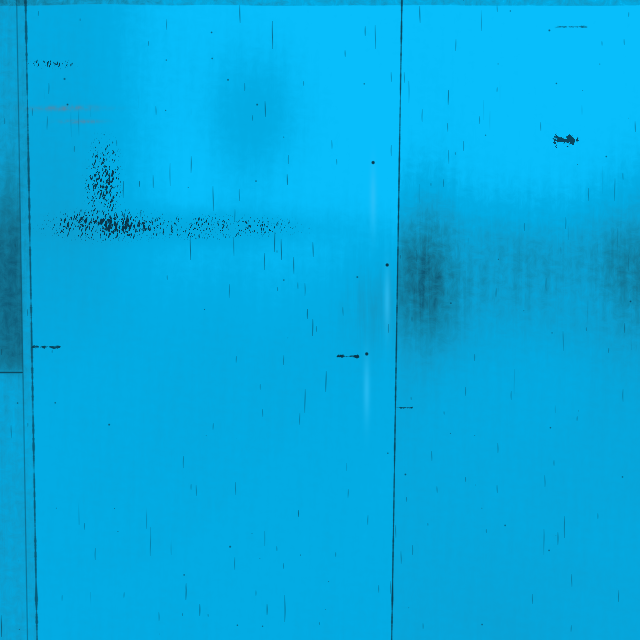
Reproduce this texture procedurally as a Shadertoy shader.

```glsl
vec2 hash2(vec2 p) {
    return fract(sin(vec2(dot(p, vec2(127.1, 311.7)), dot(p, vec2(269.5, 183.3)))) * 43758.55);
}

// Layered, rotated sines, roughly -1 to 1
float waves(vec2 p) {
    float sum = 0.0, amp = 0.6;
    for (int i = 0; i < 5; i++) {
        p = mat2(0.8, -0.6, 0.6, 0.8) * p * 1.7 + 1.3;
        p += 0.7 * sin(p.yx * 0.8);
        sum += amp * sin(p.x) * cos(p.y);
        amp *= 0.7;
    }
    return sum;
}

// Distance to the nearest cell point
float cellular(vec2 p) {
    float nearest = 2.0;
    for (int y = -1; y <= 1; y++)
        for (int x = -1; x <= 1; x++) {
            vec2 id = floor(p) + vec2(x, y);
            nearest = min(nearest, distance(p, id + hash2(id)));
        }
    return nearest;
}

float blob(vec2 p, vec2 centre, vec2 radius) {
    vec2 d = (p - centre) / radius;
    return exp(-dot(d, d));
}

float fill(float d) {
    float aa = 0.8 / iResolution.y;
    return 1.0 - smoothstep(-aa, aa, d);
}

// Horizontal ragged gouge
float gouge(vec2 p, vec2 centre, float halfLength, float halfWidth) {
    vec2 d = p - centre;
    d.x -= clamp(d.x, -halfLength, halfLength);
    return fill(length(d) - halfWidth * (0.6 + 0.9 * waves(p * 130.0)));
}

// One thin upright crack in some of the cells
float cracks(vec2 p, vec2 cells, float density) {
    vec2 id = floor(p * cells), f = fract(p * cells);
    vec2 r = hash2(id), s = hash2(id + 7.3);
    float x = 0.2 + 0.6 * r.x + 0.03 * sin(f.y * 13.0 + r.y * 6.0);
    float t = (f.y - 0.2 - 0.6 * r.y) / (0.04 + 0.16 * s.x);
    float width = 0.0005 * (1.0 - t * t);
    return step(s.y, density) * step(abs(t), 1.0) * fill(abs(f.x - x) / cells.x - width);
}

float specks(vec2 p) {
    vec2 id = floor(p * 26.0), r = hash2(id + 3.1);
    float d = distance(fract(p * 26.0), 0.2 + 0.6 * r) / 26.0;
    return step(hash2(id).x, 0.1) * fill(d - 0.0014 * r.y);
}

// Blue paint from bright (0) to grimy (5) and bare (6)
vec3 paint(float grime) {
    vec3 c = mix(vec3(0.03, 0.745, 0.985), vec3(0.01, 0.67, 0.89), smoothstep(0.0, 1.0, grime));
    c = mix(c, vec3(0.05, 0.61, 0.80), clamp(grime - 1.0, 0.0, 1.0));
    c = mix(c, vec3(0.06, 0.53, 0.68), clamp(grime - 2.0, 0.0, 1.0));
    c = mix(c, vec3(0.07, 0.44, 0.56), clamp(grime - 3.0, 0.0, 1.0));
    c = mix(c, vec3(0.05, 0.32, 0.43), clamp(grime - 4.0, 0.0, 1.0));
    return mix(c, vec3(0.03, 0.14, 0.19), clamp(grime - 5.0, 0.0, 1.0));
}

void mainImage(out vec4 fragColor, in vec2 fragCoord) {
    vec2 p = fragCoord / iResolution.xy;
    float cloud = waves(p * 2.2);
    float grain = waves(p * vec2(110.0, 9.0));
    float fine = waves(p * 110.0);
    float seam = p.x - 0.612 - 0.016 * p.y;
    float ledge = p.x - 0.058 + 0.018 * p.y;
    float board = p.x - 0.043 + 0.017 * p.y;
    float rightPanel = fill(-seam);

    // Broad light, mottling and grain
    float light = smoothstep(0.45, 0.75, p.y) * smoothstep(0.05, 0.33, p.x);
    float grime = mix(1.02, -0.05, light) + 0.2 * cloud + 0.06 * grain + 0.09 * fine;
    grime += 1.0 * blob(p, vec2(0.40, 0.82), vec2(0.08, 0.11));
    grime += 0.8 * blob(p, vec2(0.32, 0.645), vec2(0.20, 0.028));
    grime += 0.5 * blob(p, vec2(0.10, 0.68), vec2(0.10, 0.20));
    grime += 0.9 * blob(p, vec2(0.59, 0.53), vec2(0.05, 0.08)) * (1.0 + 0.35 * grain);
    grime += 0.4 * rightPanel * (1.0 - smoothstep(0.3, 0.6, p.y));

    // Smoky stains on the right panel
    float smoke = 2.4 * blob(p, vec2(0.665, 0.58), vec2(0.05, 0.13));
    smoke += 1.9 * blob(p, vec2(0.81, 0.58), vec2(0.19, 0.10));
    smoke += 1.9 * blob(p, vec2(1.0, 0.57), vec2(0.07, 0.13));
    grime += rightPanel * smoke * (1.0 + 0.25 * cloud + 0.14 * grain + 0.14 * fine);

    // Left boards, top edge and joints
    float onBoard = fill(board);
    grime += fill(ledge) * (0.75 + 0.2 * grain + 0.25 * fine);
    grime += onBoard * 2.2 * smoothstep(0.40, 0.44, p.y) * (1.0 - smoothstep(0.58, 0.80, p.y));
    grime += 1.5 * fill(0.991 - p.y + 0.002 * cloud) * (1.0 + 0.5 * fine);
    float rough = 0.0005 * waves(vec2(4.0, p.y * 60.0));
    float ink = 0.8 * fill(abs(seam) - 0.0009 - rough);
    ink = max(ink, 0.6 * fill(abs(ledge) - 0.0012 - 2.0 * rough));
    ink = max(ink, 0.4 * fill(abs(board) - 0.0008));
    ink = max(ink, 0.7 * onBoard * fill(abs(p.y - 0.418) - 0.001));

    // Cracks and specks
    float drySpots = smoothstep(-0.2, 0.5, waves(p * 3.0 + 9.0));
    ink = max(ink, 0.65 * drySpots * cracks(p, vec2(95.0, 9.0), 0.17));
    ink = max(ink, 0.4 * cracks(p + 0.37, vec2(120.0, 19.0), 0.05));
    ink = max(ink, 0.6 * specks(p));

    // Flaked paint along a scuff and its upright branch
    float scuff = blob(p, vec2(0.17, 0.648), vec2(0.09, 0.022));
    scuff = max(scuff, 0.85 * blob(p, vec2(0.162, 0.71), vec2(0.026, 0.07)));
    scuff = max(scuff, 0.55 * blob(p, vec2(0.33, 0.645), vec2(0.15, 0.02)));
    scuff = max(scuff, 0.55 * blob(p, vec2(0.08, 0.90), vec2(0.04, 0.008)));
    float ragged = scuff * (0.42 + 0.32 * waves(p * vec2(75.0, 45.0)));
    float flake = cellular(p * vec2(290.0, 130.0) + 0.5 * fine) - ragged;
    ink = max(ink, 0.9 * (1.0 - smoothstep(-0.15, 0.12, flake)) * smoothstep(0.1, 0.4, scuff));

    // Gouges and the metal fitting
    ink = max(ink, 0.9 * gouge(p, vec2(0.543, 0.443), 0.016, 0.0022));
    ink = max(ink, 0.8 * gouge(p, vec2(0.072, 0.458), 0.021, 0.002));
    ink = max(ink, 0.8 * gouge(p, vec2(0.632, 0.363), 0.012, 0.0012));
    ink = max(ink, 0.6 * gouge(p, vec2(0.892, 0.958), 0.025, 0.0014));
    ink = max(ink, 0.8 * gouge(p, vec2(0.883, 0.78), 0.011, 0.0085));

    vec3 colour = paint(grime);
    float scrape = blob(p, vec2(0.105, 0.831), vec2(0.05, 0.004)) + blob(p, vec2(0.125, 0.81), vec2(0.03, 0.003));
    colour = mix(colour, vec3(0.36, 0.52, 0.64), clamp(scrape * (0.6 + 0.5 * fine), 0.0, 0.8));

    // Nail holes with pale runs below
    vec2 nails[3] = vec2[3](vec2(0.583, 0.746), vec2(0.605, 0.586), vec2(0.573, 0.447));
    for (int i = 0; i < 3; i++) {
        float run = blob(p, nails[i] - vec2(0.0, 0.055), vec2(0.005, 0.05));
        colour = mix(colour, vec3(0.22, 0.76, 0.97), 0.6 * run);
        ink = max(ink, 0.9 * fill(distance(p, nails[i]) - 0.0024));
    }
    fragColor = vec4(mix(colour, vec3(0.04, 0.16, 0.22), ink), 1.0);
}
```
